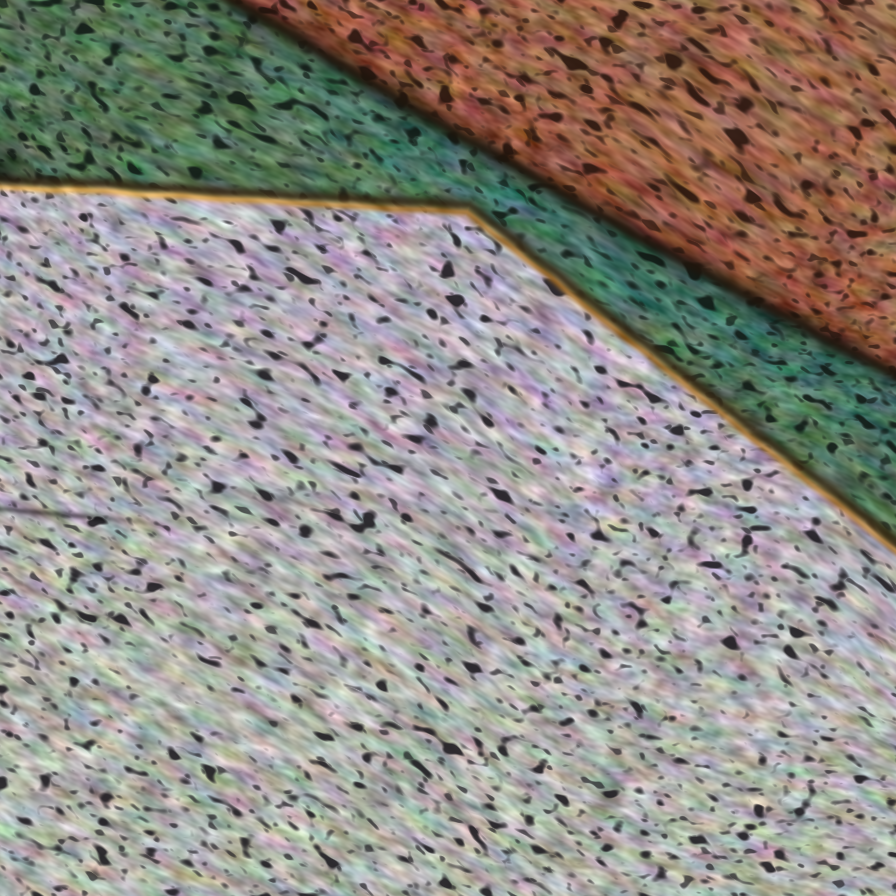
Write a three.js fragment shader that draws this texture.

```glsl
// Three speckled fields, pale stone, green and rust, parted by thin gilt and umber seams.
// Signed distances to the seams place the fields; gradient noise stretched along
// a falling diagonal gives the streaks, colour tints and dark flecks.
varying vec2 vUv;

vec2 randomGradient(vec2 cell) {
  vec3 h = fract(cell.xyx * vec3(0.1031, 0.1030, 0.0973));
  h += dot(h, h.yzx + 33.33);
  return fract((h.xx + h.yz) * h.zy) * 2.0 - 1.0;
}

float gradientNoise(vec2 p) {
  vec2 i = floor(p);
  vec2 f = p - i;
  vec2 u = f * f * f * (f * (f * 6.0 - 15.0) + 10.0);
  vec2 e = vec2(1.0, 0.0);
  float low = mix(dot(randomGradient(i), f),
                  dot(randomGradient(i + e.xy), f - e.xy), u.x);
  float high = mix(dot(randomGradient(i + e.yx), f - e.yx),
                   dot(randomGradient(i + e.xx), f - e.xx), u.x);
  return mix(low, high, u.y);
}

// Separate noise per colour channel
vec3 tintNoise(vec2 p) {
  return vec3(gradientNoise(p), gradientNoise(p + 71.3), gradientNoise(p + 143.7));
}

float ridge(float d, float width) {
  return exp(-d * d / (width * width));
}

void main() {
  vec2 p = vUv;

  // Grain axes: x runs along the streaks, y across them
  float tilt = -0.47 + 0.12 * gradientNoise(p * 2.5 + 9.0);
  vec2 along = vec2(cos(tilt), sin(tilt));
  vec2 q = vec2(dot(p, along), dot(p, vec2(-along.y, along.x))) + 3.0;

  // Seam distances: stone lies below the corner, rust above the curve
  float wobble = 0.003 * gradientNoise(p * 22.0);
  vec2 c = p - vec2(0.521, 0.763);
  float stoneEdge = max(dot(c, normalize(vec2(0.029, 0.521))),
                        dot(c, normalize(vec2(0.378, 0.479)))) + wobble;
  float t = p.x - 0.26;
  float rustEdge = (p.y - 1.0 + 0.61 * t - 0.06 * t * t) * 0.87 + wobble;
  float stone = 1.0 - smoothstep(-0.003, 0.003, stoneEdge);
  float rust = smoothstep(-0.004, 0.004, rustEdge);

  // Streaks at three scales
  float broad = gradientNoise(q * vec2(14.0, 26.0));
  float streak = gradientNoise(q * vec2(36.0, 95.0) + 17.0);
  float fine = gradientNoise(q * vec2(80.0, 210.0) + 41.0);
  float grain = 0.16 * broad + 0.30 * streak + 0.17 * fine;
  vec3 tint = tintNoise(q * vec2(22.0, 58.0) + 5.0);

  // Base colour of each field
  float lilac = smoothstep(0.2, 0.85, p.y + 0.25 * p.x);
  vec3 stoneColor = mix(vec3(0.69, 0.70, 0.67), vec3(0.70, 0.67, 0.72), lilac);
  stoneColor += grain * 0.95 + tint * 0.17;

  float teal = ridge(rustEdge + 0.035, 0.045) * smoothstep(0.2, 0.5, p.x);
  vec3 greenColor = mix(vec3(0.34, 0.46, 0.35), vec3(0.27, 0.46, 0.41), teal);
  greenColor += grain * 0.75 + tint * 0.13;

  vec3 rustColor = mix(vec3(0.60, 0.40, 0.30), vec3(0.59, 0.34, 0.25),
                       ridge(rustEdge, 0.08));
  rustColor += grain * vec3(0.85, 0.75, 0.70) + tint * 0.15;

  vec3 color = mix(mix(greenColor, rustColor, rust), stoneColor, stone);

  // Dark flecks, clustered by a slow noise
  float cluster = 0.14 * gradientNoise(p * 7.0 + 31.0);
  float fleck = gradientNoise(q * vec2(43.0, 76.0) + 60.0) + cluster + 0.12 * fine;
  float speck = gradientNoise(q * vec2(66.0, 112.0) + 90.0) + cluster;
  float crowd = 0.05 * (1.0 - stone);
  float dark = max(smoothstep(0.17, 0.43, fleck + crowd),
                   0.75 * smoothstep(0.20, 0.46, speck + crowd));
  vec3 fleckColor = mix(mix(vec3(0.07, 0.11, 0.09), vec3(0.17, 0.09, 0.06), rust),
                        vec3(0.13, 0.12, 0.14), stone);
  color = mix(color, fleckColor, dark * 0.92);

  // Faint crease in the stone at the left
  float crease = ridge(p.y - 0.432 + 0.09 * p.x, 0.004);
  color *= 1.0 - 0.45 * crease * (1.0 - smoothstep(0.08, 0.23, p.x));

  // Umber seam between green and rust
  color = mix(color, vec3(0.17, 0.12, 0.07), 0.85 * ridge(rustEdge, 0.008));
  color *= 1.0 - 0.3 * ridge(rustEdge, 0.02);

  // Shade outside the stone, then the gilt seam, brightest at the left
  color = mix(color, vec3(0.20, 0.14, 0.07), 0.8 * ridge(stoneEdge - 0.008, 0.007));
  vec3 gilt = mix(vec3(0.90, 0.70, 0.38), vec3(0.66, 0.47, 0.23),
                  smoothstep(0.15, 0.5, p.x));
  color = mix(color, gilt + 0.3 * streak, 0.9 * ridge(stoneEdge, 0.0045));

  // Shadow where the green meets the left side
  color *= 1.0 - 0.5 * ridge(length(p - vec2(0.0, 0.81)), 0.03) * (1.0 - stone);

  gl_FragColor = vec4(clamp(color, 0.0, 1.0), 1.0);
}
```
